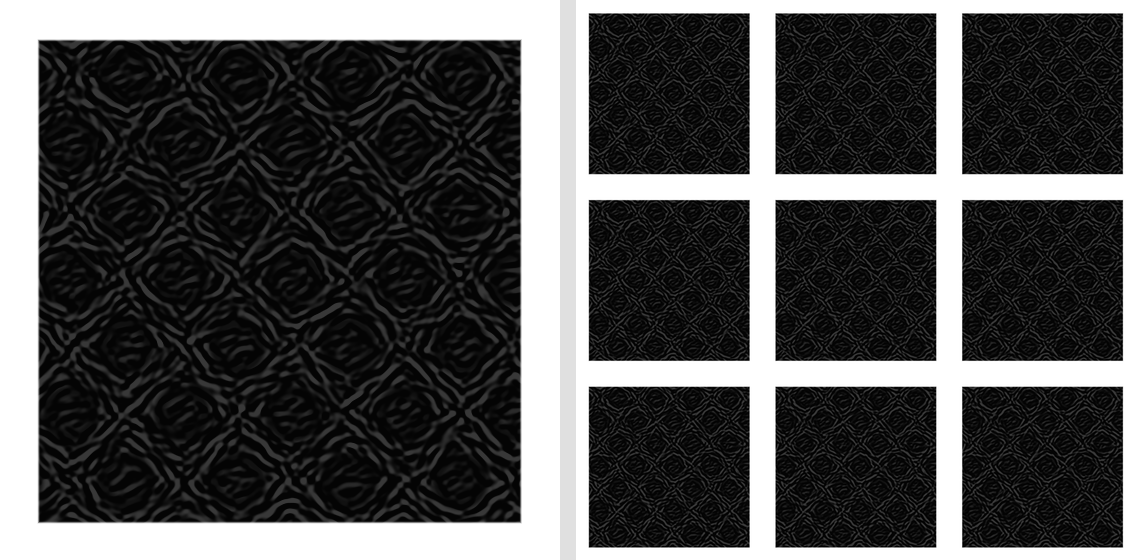
Left, the tile; right, the same tile 3 across and 3 down.
A WebGL 1 fragment shader for this pattern:

```glsl
precision highp float;

uniform vec2 u_resolution;

#define PITCH vec2(0.1988, 0.2413)
#define FIRST_HOLE vec2(0.2253, 0.1406)
#define HOLE_RADIUS 0.054
#define PANEL_MIN vec2(0.069, 0.067)
#define PANEL_MAX vec2(0.930, 0.928)
#define EDGE_SOFTNESS 0.0028
#define STRAND_CELLS 64.0
#define STRAND_LENGTH 0.031
#define STRAND_PERIOD 0.021
#define BASE_TONE 0.016
#define STRAND_TONE 0.205

const float TAU = 6.2831853;

vec3 hash3(vec2 p) {
  vec3 q = fract(p.xyx * vec3(0.1031, 0.1030, 0.0973));
  q += dot(q, q.yxz + 33.33);
  return fract((q.xxy + q.yzz) * q.zyx);
}

// Offset from the nearest hole of the staggered lattice
vec2 holeOffset(vec2 p) {
  vec2 q = p - FIRST_HOLE;
  vec2 even = mod(q + 0.5 * PITCH, PITCH) - 0.5 * PITCH;
  vec2 odd = mod(q, PITCH) - 0.5 * PITCH;
  return dot(even, even) < dot(odd, odd) ? even : odd;
}

// Direction across a strand: rounded diamonds outside, slanted flecks inside
vec2 strandNormal(vec2 offset, float jitter) {
  float radius = length(offset);
  vec2 radial = offset / max(radius, 0.0001);
  vec2 diamond = sign(offset) * vec2(0.60, 0.80);
  vec2 normal = mix(radial, diamond, 0.7);
  if (radius < 0.65 * HOLE_RADIUS) normal = vec2(-0.40, 0.92);
  float angle = (jitter - 0.5) * 0.75;
  float c = cos(angle);
  float s = sin(angle);
  return normalize(mat2(c, s, -s, c) * normal);
}

// Sum of short oriented waves scattered on a wrapping grid
float strands(vec2 p) {
  vec2 home = floor(p * STRAND_CELLS);
  float sum = 0.0;
  for (int j = -2; j <= 2; j++) {
    for (int i = -2; i <= 2; i++) {
      vec2 cell = home + vec2(float(i), float(j));
      vec2 id = mod(cell, STRAND_CELLS);
      vec3 place = hash3(id + 7.0);
      vec3 shape = hash3(id + 91.0);
      vec2 center = (cell + place.xy) / STRAND_CELLS;
      vec2 offset = holeOffset(center);
      vec2 normal = strandNormal(offset, place.z);
      float inside = 1.0 - smoothstep(0.6, 0.9, length(offset) / HOLE_RADIUS);
      float reach = STRAND_LENGTH * mix(1.0, 0.72, inside);
      vec2 d = p - center;
      float across = dot(d, normal);
      float along = dot(d, vec2(-normal.y, normal.x));
      vec2 q = vec2(along / reach, across / (0.7 * STRAND_LENGTH));
      float envelope = max(0.0, 1.0 - dot(q, q));
      float wave = cos(TAU * (across / STRAND_PERIOD + shape.x));
      sum += envelope * envelope * wave * (0.8 + 0.4 * shape.y);
    }
  }
  return sum;
}

// Bright mesh, dark ring, faint flecks in the middle of each hole
float meshGain(vec2 p) {
  float r = length(holeOffset(p)) / HOLE_RADIUS;
  float core = 1.0 - smoothstep(0.40, 0.72, r);
  float hole = mix(0.24, 0.72, core);
  return mix(hole, 1.0, smoothstep(0.80, 1.06, r));
}

// Coverage of the square panel with softened borders
float panel(vec2 p) {
  vec2 d = max(PANEL_MIN - p, p - PANEL_MAX);
  return 1.0 - smoothstep(-EDGE_SOFTNESS, EDGE_SOFTNESS, max(d.x, d.y));
}

void main() {
  vec2 p = gl_FragCoord.xy / u_resolution;
  float ridge = smoothstep(-0.45, 1.45, strands(p));
  float tone = BASE_TONE + STRAND_TONE * ridge * meshGain(p);
  gl_FragColor = vec4(vec3(mix(1.0, tone, panel(p))), 1.0);
}
```
